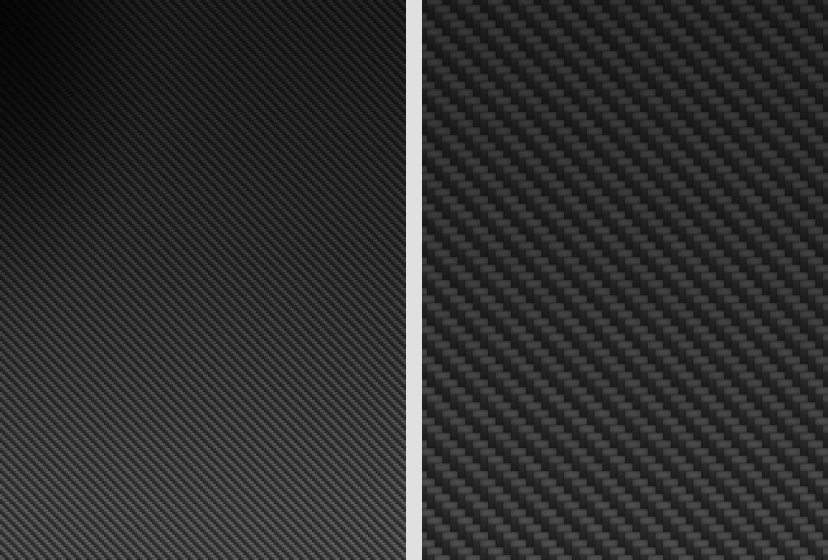
Left, the full canvas; right, a detail of the centre.
This texture is drawn by a WebGL 2 fragment shader. Its source:

```glsl
#version 300 es
// Dark carbon fibre twill, lit from below and shaded toward the upper left corner.
precision highp float;

uniform vec2 u_resolution;
out vec4 outColor;

const float PI = 3.14159265;
const vec2 REPEATS = vec2(40.0, 55.0);  // twill repeats across and down
const float THREADS = 4.0;              // threads in one repeat
const int SAMPLES = 4;                  // antialiasing grid per side

float hash(vec2 p) {
    return fract(sin(dot(p, vec2(127.1, 311.7))) * 43758.5453);
}

// Rounded thread profile: dim at both sides, full in the middle.
float threadProfile(float across, float edgeTone) {
    return mix(edgeTone, 1.0, smoothstep(0.0, 0.35, 0.5 - abs(across - 0.5)));
}

// Bright horizontal float, swelling toward its middle.
float weftTone(float along, float across) {
    return (1.2 + 0.22 * sin(PI * along)) * threadProfile(across, 0.78);
}

// Dark vertical float, fading down into the fold.
float warpTone(float along, float across) {
    return mix(0.54, 0.86, along) * threadProfile(across, 0.86);
}

// Two-over, two-under twill stepping down to the right.
float twill(vec2 p, float variation) {
    vec2 cell = floor(p * THREADS);
    vec2 within = fract(p * THREADS);
    float stepIndex = mod(cell.x + cell.y, THREADS);
    bool isWeft = stepIndex < 0.5 * THREADS;

    float weftAlong = 2.0 * fract(p.x + cell.y / THREADS);
    float warpAlong = 2.0 * fract(p.y + cell.x / THREADS) - 1.0;
    float tone = isWeft ? weftTone(weftAlong, within.y)
                        : warpTone(warpAlong, within.x);

    // One random tone for each whole float.
    vec2 floatId = isWeft ? vec2(floor(p.x + cell.y / THREADS), cell.y)
                          : vec2(cell.x, floor(p.y + cell.x / THREADS) + 500.0);
    return tone * (1.0 + variation * (hash(floatId) - 0.5));
}

// Average of the weave over one pixel.
float smoothTwill(vec2 fragCoord, vec2 resolution, float variation) {
    float sum = 0.0;
    for (int j = 0; j < SAMPLES; j++) {
        for (int i = 0; i < SAMPLES; i++) {
            vec2 offset = (vec2(i, j) + 0.5) / float(SAMPLES) - 0.5;
            vec2 uv = (fragCoord + offset) / resolution;
            sum += twill(uv * REPEATS, variation);
        }
    }
    return sum / float(SAMPLES * SAMPLES);
}

// Broad light: bright at the bottom, nearly black at the upper left.
float lighting(vec2 uv) {
    float lower = mix(0.272, 0.178, smoothstep(0.0, 0.6, uv.y));
    float light = lower - 0.068 * smoothstep(0.4, 1.0, uv.y);
    float cornerDistance = length((uv - vec2(0.0, 1.0)) * vec2(1.15, 0.85));
    return light * mix(0.22, 1.0, smoothstep(0.0, 0.52, cornerDistance));
}

void main() {
    vec2 uv = gl_FragCoord.xy / u_resolution;
    float weave = smoothTwill(gl_FragCoord.xy, u_resolution, 0.06);
    outColor = vec4(vec3(lighting(uv) * weave), 1.0);
}
```
